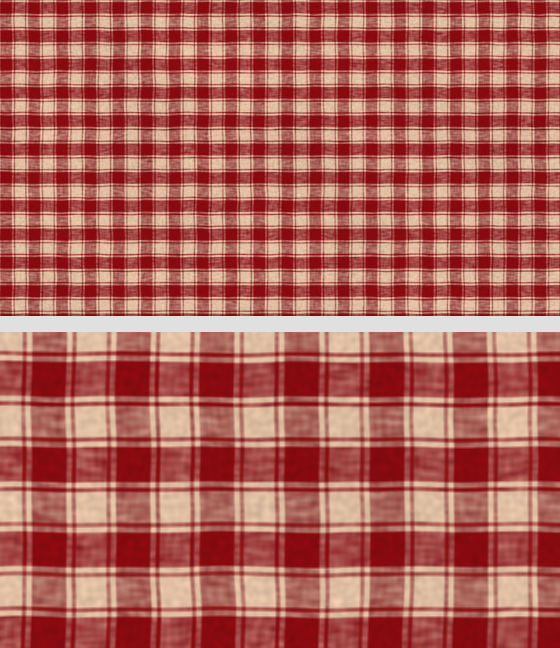
Top: the whole. Bottom: its middle third, enlarged.
Give the GLSL for this texture, as a Shadertoy shader.

```glsl
#define REPEATS    vec2(19.92, 11.16)
#define PHASE      vec2(0.22, 0.88)
#define BAND_HALF  0.205
#define LINE_POS   0.294
#define LINE_HALF  0.024
#define WOBBLE     0.018
#define FLECK      0.30
#define GRAIN      0.10
#define CREAM      vec3(0.88, 0.75, 0.64)
#define WARP_MIX   vec3(0.67, 0.40, 0.36)
#define WEFT_MIX   vec3(0.64, 0.28, 0.27)
#define RED        vec3(0.53, 0.04, 0.06)

vec2 hash2(vec2 p) {
    p = vec2(dot(p, vec2(127.1, 311.7)), dot(p, vec2(269.5, 183.3)));
    return fract(sin(p) * 43758.5) * 2.0 - 1.0;
}

float gradientNoise(vec2 p) {
    vec2 i = floor(p), f = fract(p);
    vec2 u = f * f * f * (f * (f * 6.0 - 15.0) + 10.0);
    float a = dot(hash2(i), f);
    float b = dot(hash2(i + vec2(1, 0)), f - vec2(1, 0));
    float c = dot(hash2(i + vec2(0, 1)), f - vec2(0, 1));
    float d = dot(hash2(i + vec2(1, 1)), f - vec2(1, 1));
    return mix(mix(a, b, u.x), mix(c, d, u.x), u.y);
}

// Box-filtered coverage of a strip centred on zero
float strip(float d, float halfWidth, float blur) {
    return clamp((halfWidth - d) / blur + 0.5, 0.0, 1.0)
         + clamp((halfWidth + d) / blur + 0.5, 0.0, 1.0) - 1.0;
}

// Share of red thread in one direction: a wide band flanked by two thin lines
float redThread(float t, float blur, float seed) {
    float offset = fract(t + 0.5) - 0.5;
    float d = abs(offset);
    float lineId = floor(t + 0.5) * 2.0 + step(0.0, offset);
    float strength = 0.87 + 0.12 * hash2(vec2(lineId, seed)).x;
    return max(strip(d, BAND_HALF, blur),
               strength * strip(d - LINE_POS, LINE_HALF, blur));
}

void mainImage(out vec4 fragColor, in vec2 fragCoord) {
    vec2 p = fragCoord / iResolution.xy * REPEATS - PHASE;
    vec2 blur = max(1.2 * REPEATS / iResolution.xy, vec2(0.03));

    // Threads drift a little along their length
    vec2 drift = vec2(gradientNoise(p * vec2(0.4, 1.3)),
                      gradientNoise(p.yx * vec2(0.4, 1.3) + 40.0));
    vec2 q = p + 2.0 * WOBBLE * drift;

    float warp = redThread(q.x, blur.x, 3.0);
    float weft = redThread(q.y, blur.y, 8.0);
    vec3 color = mix(mix(CREAM, WARP_MIX, warp), mix(WEFT_MIX, RED, warp), weft);

    // Uneven yarn shows as flecks where red crosses cream
    float weftSlub = gradientNoise(q * vec2(4.0, 13.0));
    float warpSlub = gradientNoise(q * vec2(13.0, 4.0) + 70.0);
    float mixed = warp + weft - 2.0 * warp * weft;
    color += FLECK * mixed * (weftSlub + 0.5 * warpSlub) * vec3(0.35, 0.71, 0.58);

    // Fine weave grain and soft large-scale shading
    float grain = gradientNoise(q * 11.0 + 20.0) + 0.5 * (weftSlub + warpSlub);
    color *= 1.0 + GRAIN * grain + 0.05 * gradientNoise(p * 0.3 + 9.0);

    fragColor = vec4(clamp(color, 0.0, 1.0), 1.0);
}
```
